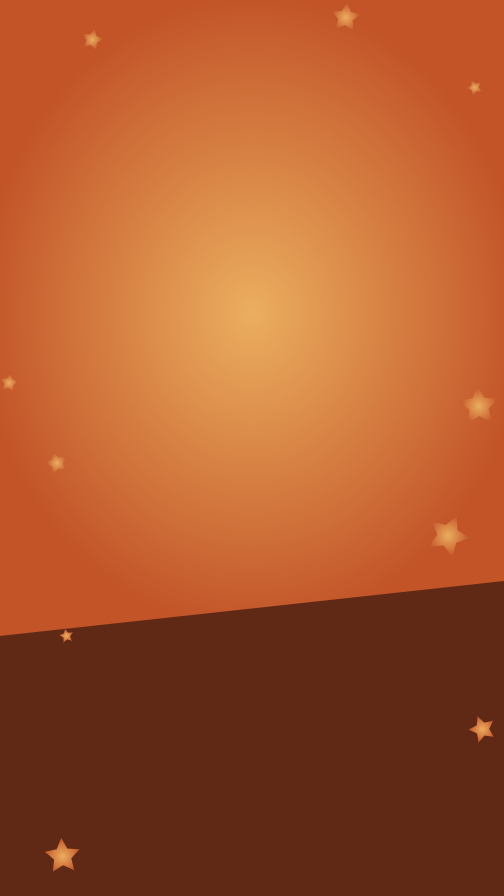
Reproduce this background procedurally as a Shadertoy shader.

```glsl
// Warm oval glow above a slanted brown ground, with scattered five-pointed stars.

const vec3 GOLD = vec3(0.922, 0.682, 0.373);
const vec3 RUST = vec3(0.761, 0.329, 0.157);
const vec3 BROWN = vec3(0.376, 0.161, 0.082);

// Each star: centre x, centre y, outer radius, tilt (lengths in canvas widths)
const vec4 STARS[10] = vec4[10](
    vec4(0.183, 1.699, 0.022, -0.25), vec4(0.686, 1.743, 0.030, -0.10),
    vec4(0.942, 1.604, 0.016, 0.40), vec4(0.018, 1.018, 0.019, -0.15),
    vec4(0.950, 0.972, 0.040, 0.06), vec4(0.113, 0.859, 0.023, 0.30),
    vec4(0.889, 0.715, 0.043, -0.42), vec4(0.132, 0.516, 0.014, 0.20),
    vec4(0.957, 0.331, 0.027, 0.35), vec4(0.124, 0.079, 0.036, 0.07));

// Signed distance to a star's edges, negative inside
float starDistance(vec2 p, float radius, float tilt) {
    float sector = 6.28319 / 5.0;
    float angle = atan(p.y, p.x) - 1.5708 - tilt;
    angle = abs(mod(angle + 0.5 * sector, sector) - 0.5 * sector);
    vec2 folded = length(p) * vec2(cos(angle), sin(angle));
    vec2 tip = vec2(radius, 0.0);
    vec2 notch = 0.5 * radius * vec2(cos(0.5 * sector), sin(0.5 * sector));
    vec2 edge = normalize(notch - tip);
    return dot(folded - tip, vec2(edge.y, -edge.x));
}

// Antialiased coverage of a signed distance
float coverage(float dist, float pixel) {
    return clamp(0.5 - dist / pixel, 0.0, 1.0);
}

void mainImage(out vec4 fragColor, in vec2 fragCoord) {
    float pixel = 1.0 / iResolution.x;
    vec2 p = fragCoord * pixel;

    // Oval glow
    float glow = length((p - vec2(0.5, 1.157)) / vec2(0.54, 0.63));
    vec3 color = mix(GOLD, RUST, min(glow, 1.0));

    // Slanted ground
    float ground = (p.y - 0.516 - 0.109 * p.x) / length(vec2(1.0, 0.109));
    color = mix(color, BROWN, coverage(ground, pixel));

    // Stars, gold at the heart and rust at the tips
    for (int i = 0; i < 10; i++) {
        vec4 star = STARS[i];
        vec2 offset = p - star.xy;
        vec3 tint = mix(GOLD, RUST, min(length(offset) / star.z, 1.0));
        color = mix(color, tint, coverage(starDistance(offset, star.z, star.w), pixel));
    }

    fragColor = vec4(color, 1.0);
}
```
